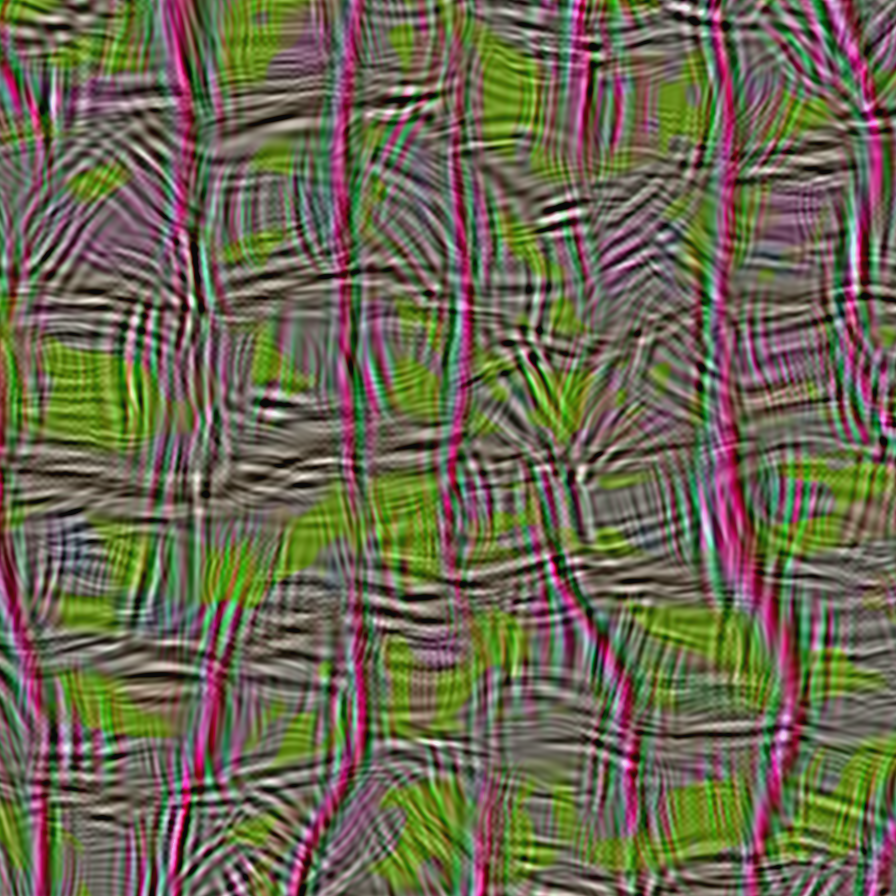
A Shadertoy shader for this pattern:

```glsl
const float CELLS = 6.0;          // repeats across and down
const float WARP = 1.0;           // wander of the lattice, in cells
const float STROKE_GRID = 10.0;   // broad carved strokes
const float RIPPLE_GRID = 19.0;   // fine ripples
const float STROKE_GAIN = 0.20;
const float RIPPLE_GAIN = 0.085;
const float WEAVE_GAIN = 0.04;
const float WEAVE_FREQ = 620.0;
const float DIAGONAL_SHARE = 0.42;
const vec3 GREY = vec3(0.42, 0.41, 0.38);
const vec3 GREEN = vec3(0.40, 0.55, 0.10);
const vec3 BROWN = vec3(0.41, 0.37, 0.31);
const vec3 WALL = vec3(0.42, 0.30, 0.34);
const vec3 SPLIT = vec3(0.0, 2.1, 0.9);   // phase of each colour channel

float hash(vec2 p) {
    return fract(sin(dot(p, vec2(127.1, 311.7))) * 43758.5453);
}

float noise(vec2 p) {
    vec2 i = floor(p), f = fract(p);
    f = f * f * (3.0 - 2.0 * f);
    return mix(mix(hash(i), hash(i + vec2(1, 0)), f.x),
               mix(hash(i + vec2(0, 1)), hash(i + vec2(1, 1)), f.x), f.y);
}

// Wandering lattice: integers of the result lie on the walls
vec2 lattice(vec2 uv) {
    vec2 p = uv * CELLS;
    vec2 wander = vec2(noise(p * vec2(0.5, 0.8) + 3.0),
                       noise(p * vec2(0.8, 0.5) + 17.0));
    return p + WARP * (wander - 0.5);
}

// Direction across the strokes: nested frames, or chevrons in some cells
float strokeAngle(vec2 uv) {
    vec2 p = lattice(uv);
    vec2 f = fract(p) - 0.5;
    vec2 a = abs(f);
    float angle = a.x > a.y ? 0.0 : 1.5708;
    bool diagonal = hash(floor(p) + 5.0) < DIAGONAL_SHARE;
    if (diagonal && max(a.x, a.y) < 0.42) {
        angle = (f.x > 0.0 ? 0.75 : -0.75) + 0.9 * (noise(uv * 20.0) - 0.5);
    }
    return angle + 0.7 * (noise(uv * 14.0) - 0.5);
}

// Scattered bent wave packets; upright ones split into colours
vec3 strokes(vec2 uv, float grid, float seed) {
    vec2 g = uv * grid;
    vec3 sum = vec3(0);
    for (int j = -1; j <= 1; j++)
    for (int i = -1; i <= 1; i++)
    for (int k = 0; k < 4; k++) {
        vec2 id = floor(g) + vec2(i, j);
        vec2 key = id + seed + float(k) * 37.0;
        vec2 centre = id + vec2(hash(key), hash(key + 11.3));
        vec2 d = g - centre;
        float reach = max(0.0, 1.0 - dot(d, d));
        if (reach <= 0.0) continue;
        float angle = strokeAngle(centre / grid);
        vec2 n = vec2(cos(angle), sin(angle));
        float along = dot(d, vec2(-n.y, n.x));
        float across = dot(d, n) + 0.9 * (hash(key + 23.7) - 0.5) * along * along;
        float freq = mix(20.0, 42.0, hash(key + 41.9));
        float phase = 6.2832 * hash(key + 67.1);
        float split = n.x * n.x * mix(-1.1, 1.1, hash(key + 83.3));
        sum += reach * reach * exp(-12.0 * across * across)
             * cos(freq * across + phase + split * SPLIT);
    }
    return sum;
}

void mainImage(out vec4 fragColor, in vec2 fragCoord) {
    vec2 uv = fragCoord / iResolution.xy;
    vec2 p = lattice(uv);
    vec2 s = p - round(p);

    // Green patches inside the cells
    float patches = noise(p * 2.3 + 9.0) + 0.6 * (noise(p * 6.5) - 0.5);
    float diagonal = step(hash(floor(p) + 5.0), DIAGONAL_SHARE);
    float inside = smoothstep(0.08, 0.22, abs(s.y));
    float green = smoothstep(0.42, 0.64, patches - 0.12 * diagonal * inside) * inside;
    vec3 col = mix(GREY, GREEN, green);

    // Violet and slate tints beside the green
    float tint = smoothstep(0.5, 0.75, noise(p * vec2(4.5, 2.2) + 43.0)) * inside;
    float tintHue = noise(p * 1.7 + 61.0);
    vec3 tintCol = mix(vec3(0.30, 0.38, 0.45), vec3(0.52, 0.29, 0.47),
                       smoothstep(0.25, 0.5, tintHue));
    col = mix(col, tintCol, 0.6 * tint);

    // Level walls: brown bands with light and dark ridges
    float levelFade = smoothstep(0.3, 0.5, noise(p * vec2(0.7, 1.0) + 31.0));
    float levelPhase = 5.0 * noise(p * vec2(0.6, 0.9) + 7.0);
    vec3 levelCol = BROWN + 0.17 * cos(s.y * 38.0 + levelPhase);
    col = mix(col, levelCol, 0.9 * levelFade * exp(-38.0 * s.y * s.y));

    // Upright walls: cores drift between red, violet and blue
    float hue = 5.0 * (noise(p * vec2(0.9, 0.8) + 53.0) - 0.5);
    float uprightFade = smoothstep(0.2, 0.42, noise(p * vec2(1.0, 0.8) + 71.0));
    vec3 uprightCol = WALL + vec3(0.27, 0.2, 0.24) * cos(s.x * 25.0 + hue + SPLIT);
    col = mix(col, uprightCol, 0.9 * uprightFade * exp(-45.0 * s.x * s.x));

    // Carving and fine ripples, calmer on green and uneven in strength
    float calm = (1.0 - 0.35 * green) * mix(0.6, 1.3, noise(uv * 17.0 + 5.0));
    col += STROKE_GAIN * calm * strokes(uv, STROKE_GRID, 2.0);
    col += RIPPLE_GAIN * strokes(uv, RIPPLE_GRID, 91.0);

    // Faint woven hatching
    float weave = sin(uv.x * WEAVE_FREQ) * sin(uv.y * WEAVE_FREQ);
    col += WEAVE_GAIN * weave * smoothstep(0.5, 0.75, noise(uv * 21.0));

    fragColor = vec4(clamp(col, 0.03, 0.95), 1.0);
}
```
